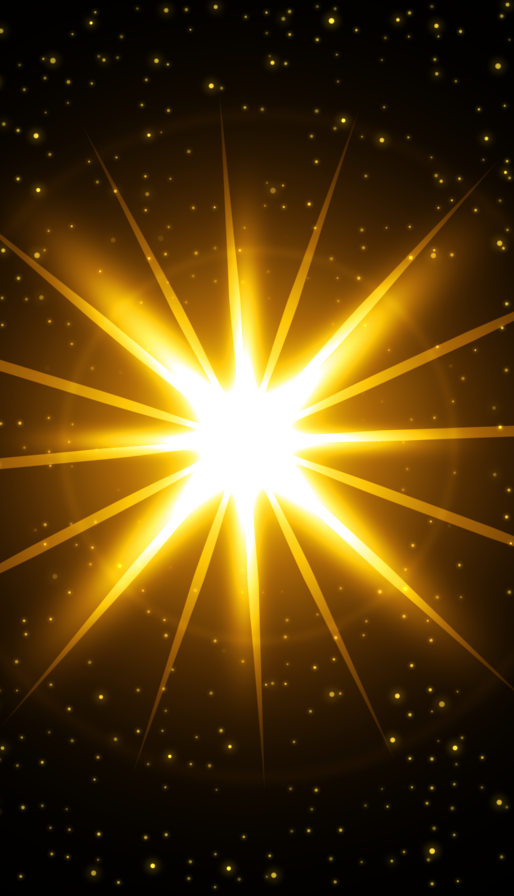
A WebGL 2 fragment shader for this background:

```glsl
#version 300 es
precision highp float;
// Golden starburst: soft beams, thin rays, faint rings and drifting sparks on black.

#define CENTER vec2(0.477, 0.508)
#define HALO_RADIUS 0.42
#define CORE_RADIUS 0.11
#define RAY_COUNT 16
#define RAY_WIDTH 0.0105
#define RAY_LIGHT 0.25
#define BEAM_LIGHT 0.62
#define RING_LIGHT 0.035
#define SPARK_LIGHT 0.9

uniform vec2 u_resolution;
out vec4 fragColor;

const float TAU = 6.2831853;

float hash(vec2 p) {
  return fract(sin(dot(p, vec2(127.1, 311.7))) * 43758.5453);
}

vec2 direction(float angle) {
  return vec2(cos(angle), sin(angle));
}

// Light amount to colour: black, brown, amber, gold, pale yellow, white
vec3 goldRamp(float light) {
  float s = light * 4.0;
  vec3 c = mix(vec3(0.0), vec3(0.33, 0.18, 0.01), clamp(s, 0.0, 1.0));
  c = mix(c, vec3(0.68, 0.41, 0.03), clamp(s - 1.0, 0.0, 1.0));
  c = mix(c, vec3(0.99, 0.77, 0.02), clamp(s - 2.0, 0.0, 1.0));
  c = mix(c, vec3(1.0, 0.95, 0.36), clamp(s - 3.0, 0.0, 1.0));
  return mix(c, vec3(1.0), clamp(s - 4.0, 0.0, 1.0));
}

// Blurred beam along a direction, widening outwards and fading at its reach
float beam(vec2 p, float angle, float reach, float width) {
  vec2 dir = direction(angle);
  float along = dot(p, dir);
  float across = abs(dir.x * p.y - dir.y * p.x);
  float spread = width * (0.6 + 1.2 * max(along, 0.0));
  float body = exp(-pow(across / spread, 2.0));
  float hot = exp(-pow(across / (0.6 * spread), 2.0) - max(along, 0.0) / 0.13);
  float fade = 1.0 - smoothstep(0.1, reach, along);
  return smoothstep(-0.02, 0.05, along) * (body * fade + 0.55 * hot);
}

// Four diagonal beams and four shorter upright and level ones, by mirror symmetry
float beams(vec2 p) {
  vec2 q = abs(p);
  float tilt = radians(45.0 - 1.8 * clamp(p.x / 0.1, -1.0, 1.0));
  float light = beam(q, tilt, 0.74, 0.05);
  light += 0.75 * beam(q, 0.0, 0.50, 0.027);
  light += 0.85 * beam(q, TAU / 4.0, 0.57, 0.034);
  return light;
}

// Thin crisp rays, slightly uneven in angle, tapering to a point
float rays(vec2 p, float pixel) {
  float light = 0.0;
  for (int i = 0; i < RAY_COUNT; i++) {
    float turn = TAU * float(i) / float(RAY_COUNT);
    float angle = turn + radians(3.7 - 1.7 * cos(turn + 0.3));
    vec2 dir = direction(angle);
    float along = dot(p, dir);
    float across = abs(dir.x * p.y - dir.y * p.x);
    float reach = 0.68 + 0.3 * pow(dir.x, 4.0);
    float taper = clamp((reach - along) / 0.4, 0.0, 1.0);
    float width = RAY_WIDTH * taper * smoothstep(-0.1, 0.3, along);
    float edge = 1.0 - smoothstep(width - pixel, width + pixel, across);
    light += edge * smoothstep(0.0, 0.1, along) * sqrt(taper);
  }
  return light;
}

float ring(float r, float radius, float width) {
  return exp(-pow((r - radius) / width, 2.0));
}

// One spark per occupied cell: x is its sharp dot, y its soft glow
vec2 sparks(vec2 p, float cell, float density, float size, float pixel) {
  vec2 id = floor(p / cell);
  float seed = hash(id);
  vec2 jitter = vec2(hash(id + 17.3), hash(id + 41.9));
  float d = length(p - (id + 0.25 + 0.5 * jitter) * cell);
  float radius = size * (0.45 + 0.55 * hash(id + 73.1));
  float dotLight = 1.0 - smoothstep(radius - pixel, radius + pixel, d);
  float glow = exp(-d / (2.2 * radius)) * (1.0 - smoothstep(0.1, 0.25, d / cell));
  float power = 0.4 + 0.6 * hash(id + 5.7);
  return step(seed, density) * power * vec2(dotLight, glow);
}

void main() {
  float pixel = 1.0 / u_resolution.x;
  vec2 p = (gl_FragCoord.xy - CENTER * u_resolution) * pixel;
  float r = length(p);

  // Halo, core, beams and rays share one light amount
  float light = 0.70 * exp(-pow(r / HALO_RADIUS, 2.0));
  light += 0.75 * exp(-pow(r / CORE_RADIUS, 2.0));
  light += BEAM_LIGHT * beams(p) + RAY_LIGHT * rays(p, pixel);

  // Two faint rings, a little off the core
  float ringR = length(p - vec2(0.027, -0.01));
  light += RING_LIGHT * (ring(ringR, 0.38, 0.011) + 0.7 * ring(ringR, 0.645, 0.014));
  vec3 color = goldRamp(light);

  // Large sparks in the dark outskirts, fine dust further in
  vec2 big = sparks(p, 0.11, 0.55, 0.0055, pixel) * smoothstep(0.38, 0.62, r);
  vec2 fine = sparks(p + 3.7, 0.047, 0.42, 0.0034, pixel) * smoothstep(0.2, 0.5, r);
  vec2 spark = SPARK_LIGHT * (big + 0.65 * fine);
  color += vec3(1.0, 0.87, 0.3) * spark.x + vec3(0.42, 0.34, 0.02) * spark.y;

  fragColor = vec4(min(color, 1.0), 1.0);
}
```
